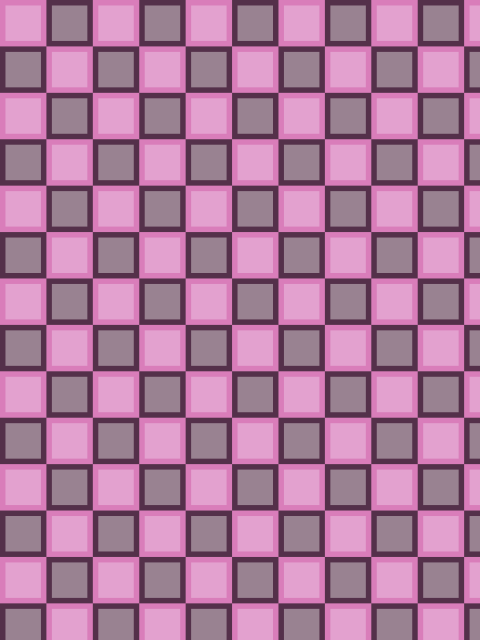
Give the GLSL for this pattern, as a WebGL 1 fragment shader.

```glsl
precision highp float;

// Checkerboard of framed square tiles: pale pink tiles with a pink frame
// alternate with grey tiles in a dark plum frame. The grid starts at the top
// left; frames and faces come from each point's distance to its tile's edges.

uniform vec2 u_resolution;

const float TILES_ACROSS = 10.342; // tiles per canvas width
const float FRAME_WIDTH = 0.118;   // as a fraction of a tile

const vec3 PINK_FACE = vec3(0.89, 0.63, 0.81);
const vec3 PINK_FRAME = vec3(0.85, 0.49, 0.73);
const vec3 GREY_FACE = vec3(0.60, 0.51, 0.57);
const vec3 PLUM_FRAME = vec3(0.33, 0.19, 0.29);

// Distance along each axis to the nearest tile edge
vec2 edgeDistance(vec2 p) {
  return 0.5 - abs(fract(p) - 0.5);
}

// 1 on even tiles, 0 on odd ones, blended over one pixel at the edges
float checker(vec2 p, float pixel) {
  vec2 side = 1.0 - 2.0 * mod(floor(p), 2.0);
  vec2 wave = side * clamp(2.0 * edgeDistance(p) / pixel, 0.0, 1.0);
  return 0.5 + 0.5 * wave.x * wave.y;
}

// 1 inside the frame of a tile, 0 on the frame
float faceMask(vec2 p, float frame, float pixel) {
  vec2 cover = clamp((edgeDistance(p) - frame) / pixel + 0.5, 0.0, 1.0);
  return cover.x * cover.y;
}

void main() {
  // Tile coordinates, measured from the top left corner
  vec2 fromTopLeft = vec2(gl_FragCoord.x, u_resolution.y - gl_FragCoord.y);
  float pixel = TILES_ACROSS / u_resolution.x;
  vec2 p = fromTopLeft * pixel;

  float pinkTile = checker(p, pixel);
  vec3 frame = mix(PLUM_FRAME, PINK_FRAME, pinkTile);
  vec3 face = mix(GREY_FACE, PINK_FACE, pinkTile);
  vec3 color = mix(frame, face, faceMask(p, FRAME_WIDTH, pixel));

  gl_FragColor = vec4(color, 1.0);
}
```
